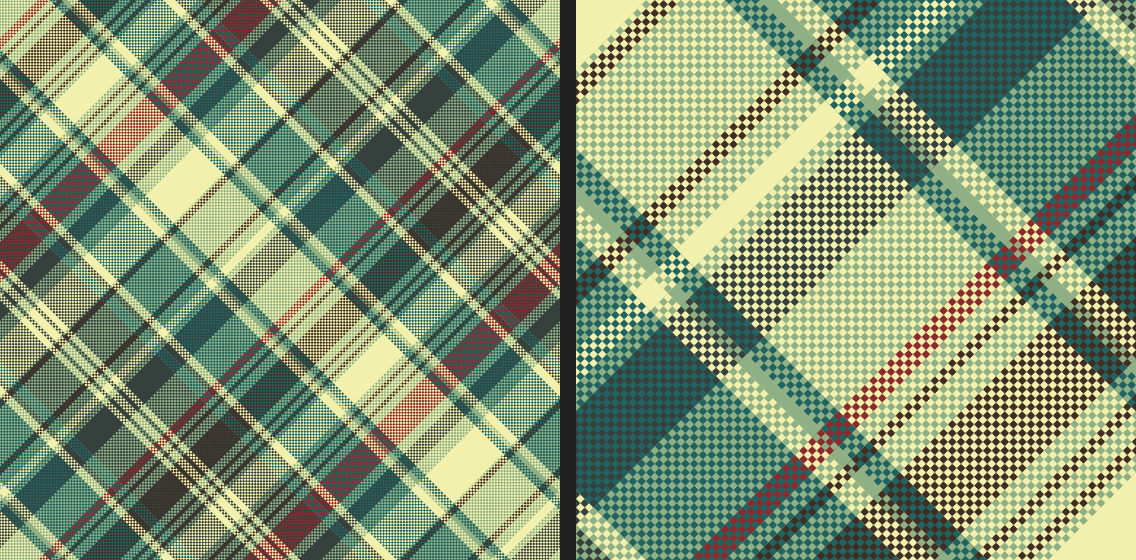
Left: the whole. Right: its middle third, enlarged.
Give the GLSL for this pattern, as a Shadertoy shader.

```glsl
const float THREADS = 192.0;   // threads in one sett, one sett per canvas side
const float PI = 3.14159265;
const int WARP_BANDS = 7;
const int WEFT_BANDS = 13;

const float CREAM = 0.0, SAGE = 1.0, TEAL = 2.0, CHARCOAL = 3.0, BROWN = 4.0, RED = 5.0;

const vec3 YARN[6] = vec3[6](
    vec3(0.95, 0.94, 0.68),
    vec3(0.56, 0.69, 0.52),
    vec3(0.13, 0.39, 0.38),
    vec3(0.21, 0.25, 0.24),
    vec3(0.25, 0.18, 0.14),
    vec3(0.55, 0.17, 0.18));

// Bands: first thread, last thread, yarn
const vec3 WARP[WARP_BANDS] = vec3[WARP_BANDS](
    vec3(17, 21, TEAL),
    vec3(21, 23, SAGE),
    vec3(27, 56, TEAL),
    vec3(60, 63, CHARCOAL),
    vec3(63, 68, TEAL),
    vec3(68, 89, CHARCOAL),
    vec3(92, 94, CHARCOAL));

const vec3 WEFT[WEFT_BANDS] = vec3[WEFT_BANDS](
    vec3(13, 17, RED),
    vec3(20, 22, BROWN),
    vec3(27, 41, BROWN),
    vec3(45, 47, BROWN),
    vec3(50, 52, BROWN),
    vec3(54, 68, CREAM),
    vec3(71, 73, BROWN),
    vec3(77, 79, BROWN),
    vec3(83, 97, RED),
    vec3(102, 110, CHARCOAL),
    vec3(117, 136, CREAM),
    vec3(137, 140, BROWN),
    vec3(160, 163, BROWN));

// Lay one band over the yarn below it
vec3 layBand(vec3 below, vec3 band, float thread, float soft) {
    float cover = clamp((thread - band.x) / soft + 0.5, 0.0, 1.0)
                * clamp((band.y - thread) / soft + 0.5, 0.0, 1.0);
    return mix(below, YARN[int(band.z)], cover);
}

// Warp sett is mirrored about its centre
vec3 warpColour(float u, float soft) {
    float thread = abs(mod(u + 0.5 * THREADS, THREADS) - 0.5 * THREADS);
    vec3 colour = YARN[int(CREAM)];
    for (int i = 0; i < WARP_BANDS; i++) colour = layBand(colour, WARP[i], thread, soft);
    return colour;
}

// Weft sett runs one way, closing with a cream line and a charcoal band
vec3 weftColour(float v, float soft) {
    float thread = mod(v, THREADS);
    vec3 colour = YARN[int(SAGE)];
    for (int i = 0; i < WEFT_BANDS; i++) colour = layBand(colour, WEFT[i], thread, soft);
    colour = layBand(colour, vec3(168, 172, CREAM), thread, soft);
    return layBand(colour, vec3(175, 188, CHARCOAL), thread, soft);
}

void mainImage(out vec4 fragColor, in vec2 fragCoord) {
    vec2 p = fragCoord / iResolution.y * THREADS;
    float soft = THREADS / iResolution.y;

    // Diagonal thread coordinates
    float u = p.x + p.y;
    float v = p.x - p.y;

    // Plain weave: warp and weft alternate on top
    float checker = sin(PI * u) * sin(PI * v);
    float warpOnTop = clamp(0.5 + checker / (PI * soft), 0.0, 1.0);

    vec3 colour = mix(weftColour(v, soft), warpColour(u, soft), warpOnTop);
    fragColor = vec4(colour, 1.0);
}
```
